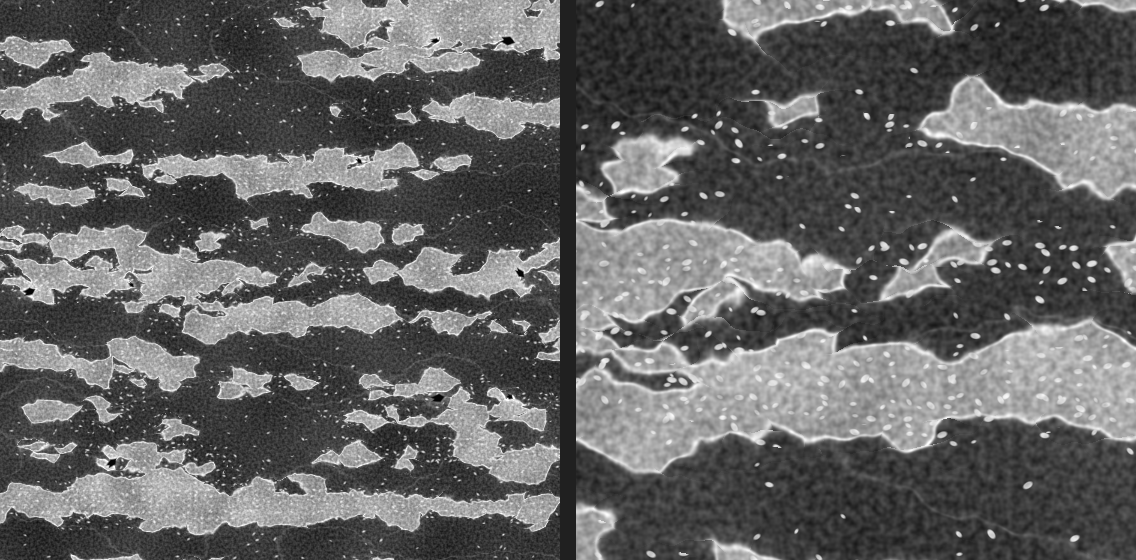
Left: the whole. Right: its middle third, enlarged.
Give the GLSL for this texture, as a Shadertoy shader.

```glsl
const vec2 BAND_FREQ = vec2(1.6, 15.0);
const vec2 ISLAND_CELLS = vec2(15.0, 29.0);
const vec2 SHARD_CELLS = vec2(31.0, 72.0);
const float ISLAND_CUT = 0.23;
const float SHARD_CUT = 0.29;
const float SCATTER = 0.6;
const float WARP = 0.013;
const float RIM_WIDTH = 0.0016;
const float HALO_WIDTH = 0.004;
const vec2 VOID_CELLS = vec2(7.0, 9.0);
const float MATRIX_GRAY = 0.215;
const float ISLAND_GRAY = 0.63;
const float RIM_GRAY = 0.91;
const float VOID_GRAY = 0.02;
const float GRAIN = 0.17;

float hash(vec2 p) {
    vec3 q = fract(p.xyx * 0.1031);
    q += dot(q, q.yzx + 33.33);
    return fract((q.x + q.y) * q.z);
}

vec2 hash2(vec2 p) {
    return vec2(hash(p + 17.0), hash(p + 71.0));
}

mat2 rotation(float a) {
    return mat2(cos(a), -sin(a), sin(a), cos(a));
}

float cornerSlope(vec2 cell, vec2 offset) {
    float a = 6.2832 * hash(cell + 101.0);
    return dot(vec2(cos(a), sin(a)), offset);
}

float gradientNoise(vec2 p) {
    vec2 i = floor(p), f = p - i;
    vec2 u = f * f * f * (f * (f * 6.0 - 15.0) + 10.0);
    vec2 e = vec2(1.0, 0.0);
    return mix(mix(cornerSlope(i, f), cornerSlope(i + e, f - e), u.x),
               mix(cornerSlope(i + e.yx, f - e.yx), cornerSlope(i + 1.0, f - 1.0), u.x), u.y);
}

// Rolling bands: high where the bright phase gathers
float bandField(vec2 p) {
    return gradientNoise(p * BAND_FREQ + 3.0)
         + 0.4 * gradientNoise(p * vec2(5.0, 17.0) + 40.0);
}

vec2 warpNoise(vec2 p) {
    return vec2(gradientNoise(p), gradientNoise(p + 57.0));
}

// Signed distance to the border between filled and empty Voronoi cells
float facets(vec2 p, vec2 cells, float cut, float seed) {
    vec2 q = p * cells, base = floor(q);
    vec2 siteOn = vec2(0.0), siteOff = vec2(0.0);
    float nearOn = 1e3, nearOff = 1e3;
    for (int y = -1; y <= 1; y++)
    for (int x = -1; x <= 1; x++) {
        vec2 id = base + vec2(x, y);
        vec2 site = id + hash2(id + seed);
        float d = dot(site - q, site - q);
        float level = bandField(site / cells) + SCATTER * (hash(id + seed + 9.0) - 0.5);
        if (level > cut) {
            if (d < nearOn) { nearOn = d; siteOn = site; }
        } else if (d < nearOff) { nearOff = d; siteOff = site; }
    }
    if (nearOn > 99.0) return -1.0;
    if (nearOff > 99.0) return 1.0;
    return 0.5 * (nearOff - nearOn) / length((siteOn - siteOff) * cells);
}

// Small bright particles, crowded around the bands
float specks(vec2 p, float band, float px) {
    float cover = 0.0;
    for (int k = 0; k < 3; k++) {
        float cells = 53.0 + 23.0 * float(k);
        vec2 id = floor(p * cells);
        float seed = 211.0 * float(k + 1);
        float chance = 0.03 + 0.4 * smoothstep(-0.15, 0.4, band);
        vec2 d = (p * cells - id - 0.3 - 0.4 * hash2(id + seed)) / cells;
        d = rotation(2.0 * hash(id + seed + 5.0) - 1.0) * d;
        float radius = mix(0.0008, 0.002, hash(id + seed + 8.0));
        float dist = length(d * vec2(0.65, 1.1)) - radius;
        cover = max(cover, step(hash(id + seed + 3.0), chance) * (1.0 - smoothstep(-px, px, dist)));
    }
    return cover;
}

// Angular pores lying in the bands
float voidDistance(vec2 p) {
    vec2 id = floor(p * VOID_CELLS);
    vec2 site = (id + 0.3 + 0.4 * hash2(id + 400.0)) / VOID_CELLS;
    if (hash(id + 430.0) > 0.55 || bandField(site) < 0.03) return 1.0;
    vec2 d = rotation(1.8 * hash(id + 440.0) - 0.9) * (p - site);
    vec2 size = mix(vec2(0.006, 0.003), vec2(0.016, 0.008), hash(id + 450.0));
    d.y += 0.25 * d.x * sign(d.y);
    return (abs(d.x) / size.x + abs(d.y) / size.y - 1.0) * size.y * 0.8;
}

void mainImage(out vec4 fragColor, in vec2 fragCoord) {
    vec2 p = fragCoord / iResolution.y;
    float px = 1.0 / iResolution.y;
    vec2 q = p + WARP * (warpNoise(p * 23.0) + 0.45 * warpNoise(p * 67.0 + 20.0));
    float band = bandField(p);

    // Dark matrix with mottling and faint grain boundaries
    float grain = gradientNoise(p * 187.0) + 0.6 * gradientNoise(p * 331.0 + 9.0);
    float gray = MATRIX_GRAY + 0.1 * gradientNoise(p * 7.0 + 80.0);
    float seam = gradientNoise(q * vec2(4.0, 7.0) + 130.0) / 0.012;
    gray += 0.1 * exp(-seam * seam);

    // Islands and shards with glowing rims
    float d = max(facets(q, ISLAND_CELLS, ISLAND_CUT, 500.0),
                  facets(q + vec2(0.0, 0.2 * WARP), SHARD_CELLS, SHARD_CUT, 700.0));
    float fill = ISLAND_GRAY + 0.16 * gradientNoise(p * 19.0 + 60.0);
    gray += 0.17 * exp(-abs(d) / HALO_WIDTH);
    gray = mix(gray, fill, smoothstep(-px, px, d));
    float rim = exp(-d * d / (RIM_WIDTH * RIM_WIDTH));
    float rimLight = 0.85 + 0.5 * gradientNoise(p * 45.0 + 90.0);
    gray = mix(gray, RIM_GRAY, rim * clamp(rimLight, 0.0, 1.0));
    gray = mix(gray, 0.88, specks(p, band, px) * 0.9);
    gray += GRAIN * grain * mix(0.8, 1.1, smoothstep(0.2, 0.6, gray));

    // Pores with a charged edge
    float pore = voidDistance(p + 0.25 * (q - p));
    gray += 0.25 * exp(-max(pore, 0.0) / 0.005);
    gray = mix(VOID_GRAY, gray, smoothstep(-px, px, pore));

    fragColor = vec4(vec3(clamp(gray, 0.0, 1.0)), 1.0);
}
```
